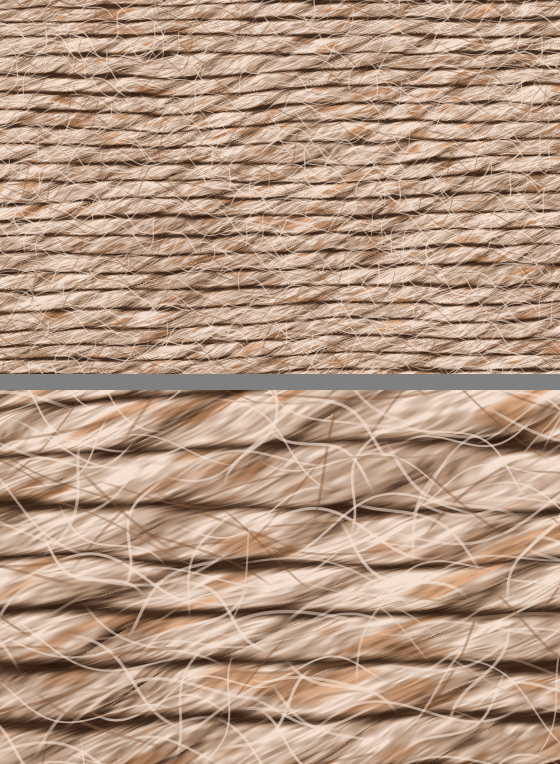
Top, the full canvas; bottom, a detail of the centre.
A WebGL 1 fragment shader for this texture:

```glsl
precision highp float;
// Rows of twisted jute twine, stacked from bottom to top and tilted slightly.
// Each row is a helix of strands with streaked fibres and dark gaps between rows;
// layers of hashed, curved hairs are scattered over the top.

uniform vec2 u_resolution;

const float ROWS = 21.0;
const float TILT = 0.014;
const float PI = 3.14159;
const int HAIR_LAYERS = 12;

const vec3 SHADOW = vec3(0.16, 0.09, 0.05);
const vec3 TAN = vec3(0.67, 0.54, 0.44);
const vec3 CREAM = vec3(0.96, 0.88, 0.82);
const vec3 RUST = vec3(0.66, 0.42, 0.24);

float hash(vec2 p) {
  vec3 q = fract(p.xyx * vec3(0.1031, 0.1030, 0.0973));
  q += dot(q, q.yzx + 33.33);
  return fract((q.x + q.y) * q.z);
}

float noise(vec2 p) {
  vec2 i = floor(p);
  vec2 f = fract(p);
  f = f * f * (3.0 - 2.0 * f);
  float low = mix(hash(i), hash(i + vec2(1.0, 0.0)), f.x);
  float high = mix(hash(i + vec2(0.0, 1.0)), hash(i + vec2(1.0, 1.0)), f.x);
  return mix(low, high, f.y);
}

// Maps a brightness of 0 to 1 onto the jute colours.
vec3 juteColor(float tone) {
  vec3 dark = mix(SHADOW, TAN, clamp(tone * 2.0, 0.0, 1.0));
  return mix(dark, CREAM, clamp(tone * 2.0 - 1.0, 0.0, 1.0));
}

// Fibre streaks: x runs along the strand, y across it.
float fibres(vec2 q) {
  float wobble = noise(q * vec2(5.0, 2.0)) * 0.25;
  float coarse = noise(vec2(q.x * 7.0, (q.y + wobble) * 9.0));
  float fine = noise(vec2(q.x * 16.0, (q.y - wobble) * 23.0) + 40.0);
  return 0.45 * coarse + 0.55 * fine - 0.5;
}

vec3 twine(vec2 p) {
  // Uneven row spacing
  float drift = noise(vec2(p.x * 2.2, p.y * 9.0)) - 0.5;
  float ripple = noise(vec2(p.x * 9.0, p.y * 14.0) + 17.0) - 0.5;
  float level = ROWS * (p.y - TILT * p.x) + 0.65 * drift + 0.22 * ripple + 0.3;
  float row = floor(level);
  float height = fract(level) - 0.5;
  float rowSeed = hash(vec2(row + 30.0, 7.0));

  // Helical strands, flattening towards the row edges
  float turns = mix(5.8, 7.4, rowSeed);
  float slip = 0.5 * noise(vec2(p.x * 4.0, row * 3.7 + 90.0));
  float twist = p.x * turns + rowSeed * 9.0 + slip + 20.0
              - 1.05 * asin(1.9 * height) / PI;
  float strand = floor(twist);
  float side = fract(twist) - 0.5;
  float strandSeed = hash(vec2(strand, row + 60.0));

  // Rounded strands, with the light from above
  float groove = smoothstep(0.0, 0.24, 0.5 - abs(side));
  float grooveDepth = mix(0.3, 0.58, strandSeed);
  float tone = 0.80 + 0.16 * (strandSeed - 0.5) + 0.16 * height - 0.08 * side;
  tone *= mix(1.0 - grooveDepth, 1.0, groove);

  vec2 along = vec2(p.x * 1.6 + height * 0.3 + row * 5.3, twist + side * 0.3);
  float streak = fibres(along);
  tone += 0.78 * streak;
  tone += 0.16 * (noise(p * vec2(5.0, 12.0) + 5.0) - 0.5);

  // Gaps open and close along each row edge
  float boundary = floor(level + 0.5);
  float opening = noise(vec2(p.x * 7.0, boundary * 4.1 + 70.0));
  float gap = 0.12 * opening * opening - 0.025 + 0.05 * (1.0 - groove);
  float edge = 0.5 - abs(height) - gap + 0.04 * streak;
  tone *= mix(0.12, 1.0, smoothstep(-0.02, 0.17, edge));

  // Rusty stains follow the fibres
  float stain = noise(vec2(along.x * 5.0, along.y * 4.0) + 130.0);
  vec3 color = juteColor(clamp(tone, 0.0, 1.0));
  vec3 stained = RUST * (0.35 + 0.85 * clamp(tone, 0.0, 1.0));
  return mix(color, stained, 0.55 * smoothstep(0.66, 0.9, stain));
}

// Returns coverage in x and a random shade in y for one layer of hairs.
vec2 hairLayer(vec2 p, float layer, float pixel) {
  float spread = hash(vec2(layer, 3.0)) * 2.0 - 1.0;
  float angle = 0.15 + 1.4 * spread * abs(spread);
  float c = cos(angle);
  float s = sin(angle);
  vec2 size = vec2(0.20, 0.055) * mix(0.6, 1.2, hash(vec2(layer, 8.0)));
  vec2 q = vec2(c * p.x + s * p.y, c * p.y - s * p.x) / size + layer * 17.3 + 50.0;
  vec2 cell = floor(q);
  vec2 local = fract(q);
  float seed = hash(cell + layer);
  float shade = hash(cell + layer + 41.0);

  // Bent centre line, with distance corrected for its slope
  float rate = mix(2.0, 7.0, shade);
  float phase = rate * local.x + seed * 40.0;
  float slope = 0.32 * rate * cos(phase) * size.y / size.x;
  float offset = (local.y - 0.5 - 0.32 * sin(phase)) * size.y;
  float dist = abs(offset) / sqrt(1.0 + slope * slope);
  float width = mix(0.0005, 0.0013, hash(cell + 73.0));
  float line = 1.0 - smoothstep(width - 0.5 * pixel, width + pixel, dist);
  float ends = smoothstep(0.03, 0.2, local.x) * smoothstep(0.03, 0.2, 1.0 - local.x);
  return vec2(line * ends * step(0.5, seed), shade);
}

void main() {
  vec2 p = gl_FragCoord.xy / u_resolution.y;
  float pixel = 1.0 / u_resolution.y;
  vec3 color = twine(p);
  for (int i = 0; i < HAIR_LAYERS; i++) {
    vec2 hair = hairLayer(p, float(i), pixel);
    vec3 tint = mix(RUST * 0.75, CREAM, smoothstep(0.2, 0.5, hair.y));
    color = mix(color, tint, hair.x * mix(0.35, 0.7, hair.y));
  }
  gl_FragColor = vec4(color, 1.0);
}
```
